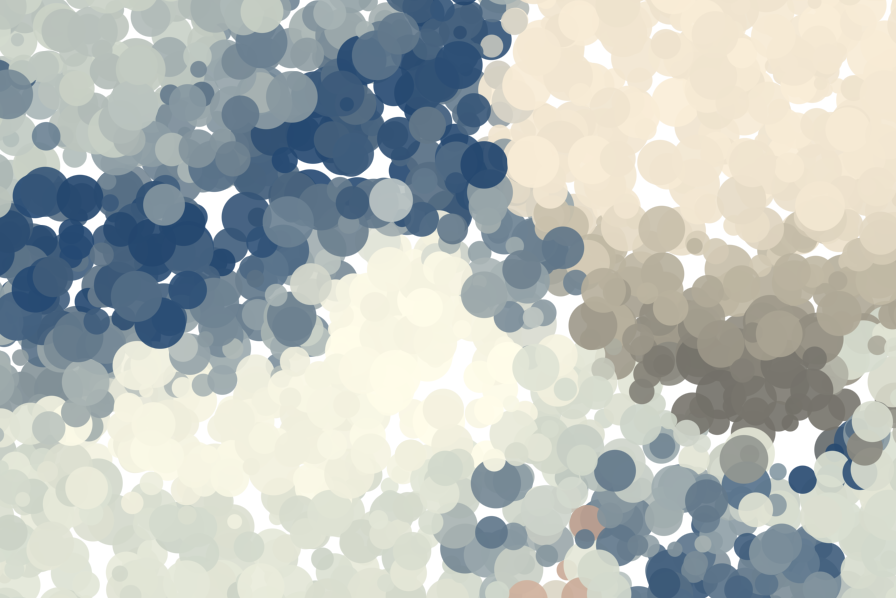
Write a WebGL 2 fragment shader that draws this pattern.

```glsl
#version 300 es
precision highp float;
// Scattered, overlapping paint dots on white paper. Several jittered grids of
// discs are stacked; each disc takes one flat colour from a broad landscape of
// soft colour regions, sampled near its centre with a little random drift.

uniform vec2 u_resolution;
out vec4 outColor;

const int LAYERS = 6;
const float CELL = 0.072;
const float OPACITY = 0.91;

const vec3 PAPER = vec3(1.0);
const vec3 IVORY = vec3(0.98, 0.97, 0.895);
const vec3 PEACH = vec3(0.957, 0.91, 0.825);
const vec3 SAGE = vec3(0.81, 0.84, 0.79);
const vec3 SILVER = vec3(0.69, 0.73, 0.72);
const vec3 STEEL = vec3(0.49, 0.55, 0.58);
const vec3 SLATE = vec3(0.36, 0.45, 0.53);
const vec3 NAVY = vec3(0.14, 0.28, 0.44);
const vec3 STONE = vec3(0.46, 0.45, 0.42);
const vec3 TAUPE = vec3(0.74, 0.71, 0.63);
const vec3 SALMON = vec3(0.78, 0.62, 0.54);

vec3 hash3(vec3 p) {
  p = fract(p * vec3(0.1031, 0.1030, 0.0973));
  p += dot(p, p.yxz + 33.33);
  return fract((p.xxy + p.yxx) * p.zyx);
}

// Soft ellipse: 1 inside, 0 outside
float blob(vec2 p, vec2 center, vec2 radii) {
  return 1.0 - smoothstep(0.75, 1.1, length((p - center) / radii));
}

// Slow layered sines, about -1 to 1
float waves(vec2 p) {
  return 0.5 * sin(p.x * 11.0 + 2.0 * sin(p.y * 7.0))
       + 0.5 * sin(p.y * 15.0 - 2.0 * sin(p.x * 9.0));
}

// Landscape of colour regions; pick varies the tone inside a region
vec3 regionColor(vec2 p, float pick) {
  vec3 blue = mix(NAVY, SLATE, pick * pick * 1.2);
  vec3 blueGray = mix(SLATE, SILVER, pick);
  vec3 pale = mix(SAGE, IVORY, pick * 0.7);

  // Pale ground, with cream on the left and silver above
  vec3 c = mix(SAGE, pale, 0.8);
  c = mix(c, IVORY, 0.85 * blob(p, vec2(0.40, 0.28), vec2(0.34, 0.14)));
  c = mix(c, mix(SILVER, SAGE, pick), smoothstep(0.45, 0.6, p.y));
  c = mix(c, mix(STEEL, SILVER, pick), blob(p, vec2(0.03, 0.36), vec2(0.18, 0.09)));

  // Blue bands with a gray fringe
  c = mix(c, blueGray, blob(p, vec2(0.26, 0.56), vec2(0.36, 0.20)));
  c = mix(c, blueGray, blob(p, vec2(0.62, 0.78), vec2(0.36, 0.27)));
  c = mix(c, blueGray, blob(p, vec2(0.88, 0.54), vec2(0.10, 0.16)));
  c = mix(c, blue, blob(p, vec2(0.20, 0.57), vec2(0.29, 0.13)));
  c = mix(c, blue, blob(p, vec2(0.61, 0.75), vec2(0.23, 0.15)));
  c = mix(c, blue, blob(p, vec2(0.72, 0.95), vec2(0.09, 0.12)));
  c = mix(c, blue, blob(p, vec2(0.0, 0.84), vec2(0.08, 0.06)));

  // Ivory peak
  c = mix(c, IVORY, blob(p, vec2(0.66, 0.50), vec2(0.13, 0.15)));
  c = mix(c, IVORY, blob(p, vec2(0.77, 0.38), vec2(0.16, 0.15)));

  // Right side: peach above, fading through taupe into stone
  float lowEdge = 0.45 - 0.20 * smoothstep(0.94, 1.18, p.x);
  float leftEdge = 0.92 - 0.09 * smoothstep(0.55, 0.70, p.y);
  float side = smoothstep(0.0, 0.04, p.x - leftEdge)
             * smoothstep(0.0, 0.04, p.y - lowEdge);
  vec3 earth = mix(STONE, TAUPE, smoothstep(0.37, 0.57, p.y + 0.05 * pick));
  earth = mix(earth, PEACH, smoothstep(0.55, 0.68, p.y));
  c = mix(c, earth, side);
  c = mix(c, pale, blob(p, vec2(1.46, 0.39), vec2(0.08, 0.07)));

  // Blue and salmon accents below
  c = mix(c, blueGray, blob(p, vec2(1.10, 0.14), vec2(0.16, 0.12)));
  c = mix(c, mix(blue, blueGray, 0.4), blob(p, vec2(1.24, 0.03), vec2(0.19, 0.10)));
  c = mix(c, blue, blob(p, vec2(1.36, 0.24), vec2(0.13, 0.05)));
  c = mix(c, blueGray, blob(p, vec2(0.84, 0.12), vec2(0.08, 0.10)));
  return mix(c, SALMON, 0.8 * blob(p, vec2(0.94, 0.05), vec2(0.06, 0.08)));
}

// Paints the one disc that belongs to a grid cell
vec3 paintDisc(vec3 under, vec2 p, vec2 cell, float layer, float edge) {
  vec3 place = hash3(vec3(cell + 57.0, layer * 19.0 + 3.0));
  vec3 look = hash3(vec3(cell + 131.0, layer * 23.0 + 71.0));
  vec2 center = (cell + place.xy) * CELL;
  float radius = mix(0.011, 0.044, pow(place.z, 0.8));
  float dist = length(p - center) - radius;
  if (dist > edge || look.x > 0.80 + 0.20 * waves(center)) return under;

  vec2 drift = 0.09 * (vec2(look.y, fract(look.z * 7.3)) - 0.5);
  vec3 ink = regionColor(center + drift, look.z);
  ink *= 1.0 + 0.05 * (fract(look.y * 5.7) - 0.5);
  float cover = 1.0 - smoothstep(-edge, edge, dist);
  return mix(under, ink, OPACITY * cover);
}

void main() {
  vec2 p = gl_FragCoord.xy / u_resolution.y;
  float edge = 0.8 / u_resolution.y;
  vec3 color = PAPER;
  for (int i = 0; i < LAYERS; i++) {
    float layer = float(i);
    vec2 home = floor(p / CELL);
    for (int y = -1; y <= 1; y++)
      for (int x = -1; x <= 1; x++)
        color = paintDisc(color, p, home + vec2(x, y), layer, edge);
  }
  outColor = vec4(color, 1.0);
}
```
